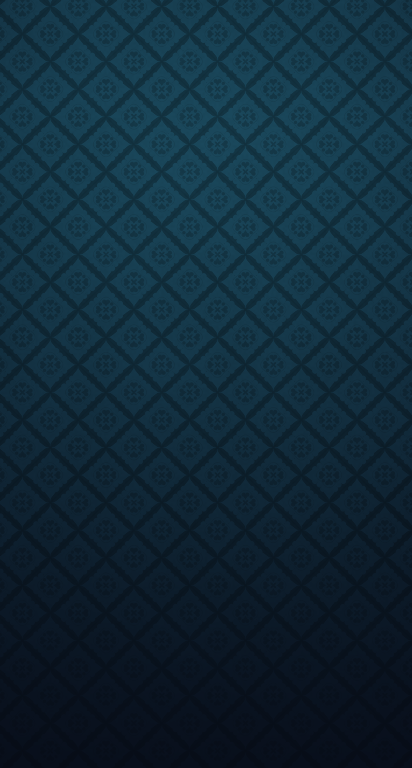
Reproduce this pattern procedurally as a WebGL 2 fragment shader.

```glsl
#version 300 es
precision highp float;
// Damask wallpaper: pointed four-leaf ornaments on a diagonal lattice, teal on
// teal, fading to near-black navy at the foot. Each cell is folded into one
// octant, where a few distance shapes build the leaf, lobes and rosette.

uniform vec2 u_resolution;
out vec4 fragColor;

float hash(vec2 p) {
    p = fract(p * vec2(123.34, 345.45));
    p += dot(p, p + 34.35);
    return fract(p.x * p.y);
}

float noise(vec2 p) {
    vec2 i = floor(p), f = fract(p);
    f = f * f * (3.0 - 2.0 * f);
    return mix(mix(hash(i), hash(i + vec2(1, 0)), f.x),
               mix(hash(i + vec2(0, 1)), hash(i + vec2(1, 1)), f.x), f.y);
}

float disc(vec2 p, vec2 center, float radius) {
    return length(p - center) - radius;
}

// Coverage of a shape, softened over about one pixel
float fill(float d, float px) {
    return 1.0 - smoothstep(-0.6 * px, 0.6 * px, d);
}

// Nearest ornament: local coordinates with |x| + |y| <= 1
vec2 diamondCell(vec2 p) {
    vec2 a = fract(p + 0.5) - 0.5;
    if (abs(a.x) + abs(a.y) > 0.5) a -= 0.5 * vec2(a.x < 0.0 ? -1.0 : 1.0, a.y < 0.0 ? -1.0 : 1.0);
    return 2.0 * a;
}

// Leafy silhouette, in the octant x >= y >= 0
float ornament(vec2 m) {
    float body = (m.x + m.y - 0.64) * 0.707;
    float taper = clamp((0.93 - m.x) / 0.42, 0.0, 1.0);
    float leaf = max(m.y - 0.23 * taper * taper * (3.0 - 2.0 * taper), m.x - 0.93);
    float sideLobe = disc(m, vec2(0.50, 0.215), 0.11);
    float cornerLobe = disc(m, vec2(0.335, 0.335), 0.115);
    return min(min(body, leaf), min(sideLobe, cornerLobe));
}

// Dark cut-outs: four hearts, diagonal buds and a small central cross
float rosette(vec2 m) {
    float heart = min(disc(m, vec2(0.29, 0.065), 0.075),
                      max(m.y - (m.x - 0.12) * 0.75, m.x - 0.29));
    float bud = disc(m, vec2(0.205, 0.205), 0.06);
    float cross = max(abs(m.x - m.y) - 0.045, m.x - 0.10);
    return min(min(heart, bud), cross);
}

void main() {
    vec2 uv = gl_FragCoord.xy / u_resolution;
    vec2 lattice = vec2(uv.x * 7.387 - 0.901, (1.0 - uv.y) * 13.93 - 0.617);
    float px = 14.8 / u_resolution.x;

    vec2 m = abs(diamondCell(lattice));
    m = vec2(max(m.x, m.y), min(m.x, m.y));

    // Ornament, its cut-outs and a thin vein ring
    float motif = fill(ornament(m), px);
    float cuts = fill(rosette(m), px);
    float ringRadius = 0.41 + 0.045 * cos(4.0 * atan(m.y, m.x));
    float vein = fill(abs(length(m) - ringRadius) - 0.012, px);
    float seam = fill((1.0 - m.x - m.y) * 0.707 - 0.025, px);

    // Light from the upper middle, falling off to the foot and sides
    float light = mix(0.02, 0.87, smoothstep(-0.10, 0.88, uv.y));
    light *= 1.0 - 0.12 * smoothstep(0.82, 1.0, uv.y);
    float side = abs(uv.x - 0.5) * 2.0;
    light *= 1.05 - 0.20 * side * side;

    // Woven tone contrast, slightly uneven across the cloth
    float tone = mix(0.83, 1.13, motif * (1.0 - 0.75 * cuts) * (1.0 - 0.35 * vein));
    tone -= 0.05 * seam;
    tone += 0.05 * (noise(uv * vec2(9.0, 17.0)) - 0.5);
    tone += 0.05 * (noise(uv * vec2(180.0, 336.0)) - 0.5);

    vec3 navy = vec3(0.027, 0.045, 0.090);
    vec3 teal = vec3(0.095, 0.265, 0.335);
    vec3 color = mix(navy, teal, light) * mix(1.0, tone, 0.55 + 0.45 * smoothstep(0.0, 0.4, uv.y));
    fragColor = vec4(color, 1.0);
}
```
